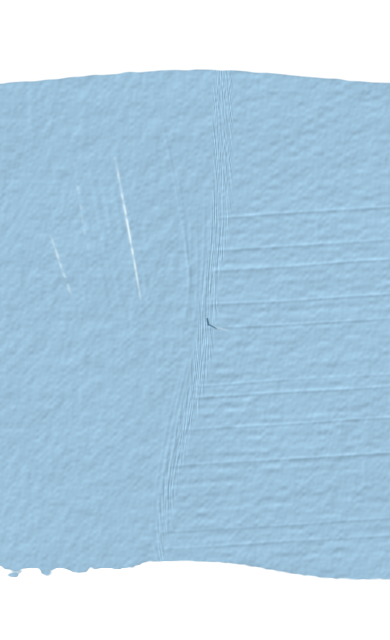
Write a Shadertoy shader that draws this texture.

```glsl
// A broad swatch of pale blue paint on white, with a ragged lower edge.
// A height field of grain, bristle marks and ridges is embossed by a
// directional difference; a few dry scratches catch white glints.

const float ASPECT = 0.609;
const vec3 PAPER = vec3(1.0);
const vec3 PAINT = vec3(0.614, 0.760, 0.858);
const vec3 GLINT = vec3(0.88, 0.95, 0.98);
const vec3 NICK = vec3(0.30, 0.43, 0.52);
const vec2 LIGHT_STEP = vec2(-0.0018, 0.0030);
const float GRAIN = 0.13;
const float BRISTLE = 0.075;
const float RIDGE = 0.075;
const float RIDGE_TILT = 0.06;
const int RIDGES = 11;
const float RIDGE_Y[RIDGES] = float[](0.147, 0.173, 0.275, 0.330, 0.380,
    0.398, 0.486, 0.523, 0.577, 0.609, 0.659);

float hash(vec2 p) {
    return fract(sin(dot(p, vec2(127.1, 311.7))) * 43758.5453);
}

float noise(vec2 p) {
    vec2 i = floor(p), f = fract(p);
    f = f * f * (3.0 - 2.0 * f);
    return mix(mix(hash(i), hash(i + vec2(1, 0)), f.x),
               mix(hash(i + vec2(0, 1)), hash(i + vec2(1, 1)), f.x), f.y);
}

// Soft line from a to b, bowed sideways and tapered at both ends
float scratch(vec2 p, vec2 a, vec2 b, float bow, float width) {
    vec2 ab = b - a;
    float t = clamp(dot(p - a, ab) / dot(ab, ab), 0.0, 1.0);
    float arch = 4.0 * t * (1.0 - t);
    vec2 q = p - a - ab * t - vec2(bow * arch, 0.0);
    return exp(-dot(q, q) / (width * width)) * sqrt(arch);
}

// Where the upright strokes meet the level ones
float seamX(float y) {
    return 0.245 + 0.072 * smoothstep(0.13, 0.52, y)
         + 0.025 * smoothstep(0.48, 0.72, y);
}

// Signed depth inside the swatch, positive within the paint
float swatch(vec2 p) {
    float top = 0.870 + 0.0205 * pow(max(sin(3.14159 * p.x / ASPECT), 0.0), 1.35);
    top += 0.0022 * (noise(vec2(p.x * 55.0, 3.0)) - 0.5);
    float bottom = 0.107 + 0.017 * smoothstep(0.13, 0.27, p.x)
                 - 0.029 * smoothstep(0.30, 0.55, p.x);
    float torn = 1.0 - smoothstep(0.17, 0.25, p.x);
    bottom += (0.0025 + 0.017 * torn) * (noise(p * vec2(42.0, 110.0)) - 0.5);
    bottom += (0.002 + 0.004 * torn) * (noise(p * vec2(120.0, 160.0) + 9.0) - 0.5);
    return min(top - p.y, p.y - bottom);
}

float paintHeight(vec2 p) {
    float level = smoothstep(-0.012, 0.022, p.x - seamX(p.y));

    // Fine grain, stretched along the brush direction
    vec2 grainFreq = mix(vec2(100.0, 72.0), vec2(70.0, 115.0), level);
    float h = GRAIN * (noise(p * grainFreq) + 0.5 * noise(p * 190.0 + 17.0));
    h += 0.12 * noise(p * 38.0 + 5.0);

    // Level bristle marks on the right
    float v = p.y - RIDGE_TILT * (p.x - 0.3);
    float levelFade = level * (1.0 - 0.75 * smoothstep(0.65, 0.75, p.y));
    h += BRISTLE * levelFade * noise(vec2(p.x * 6.0, v * 130.0));
    for (int i = 0; i < RIDGES; i++) {
        float k = float(i);
        float wave = 0.003 * (noise(vec2(p.x * 9.0, k * 7.3)) - 0.5);
        float d = (v - RIDGE_Y[i] - wave) / 0.0026;
        float strength = 0.35 + 0.9 * noise(vec2(p.x * 11.0, k * 3.7));
        h += RIDGE * level * strength * exp(-d * d);
    }

    // Slanted upright bristle marks on the left
    float u = p.x + 0.19 * (p.y - 0.7);
    float patchMask = smoothstep(0.07, 0.11, u) * (1.0 - smoothstep(0.19, 0.24, u))
        * smoothstep(0.46, 0.56, p.y) * (1.0 - smoothstep(0.72, 0.79, p.y));
    h += 1.5 * BRISTLE * patchMask * noise(vec2(u * 135.0, p.y * 9.0));

    // Fans of ridges converging on the seam
    for (int i = 0; i < 3; i++) {
        float k = float(i);
        h += RIDGE * (1.0 - 0.2 * k) * (
            scratch(p, vec2(0.250 + 0.022 * k, 0.82 - 0.07 * k),
                    vec2(0.303 - 0.008 * k, 0.50), 0.006, 0.0028)
          + scratch(p, vec2(0.332 - 0.013 * k, 0.70 - 0.02 * k),
                    vec2(0.311 - 0.004 * k, 0.49), 0.003, 0.0026)
          + scratch(p, vec2(0.306 - 0.010 * k, 0.47 - 0.02 * k),
                    vec2(0.249 - 0.006 * k, 0.15 + 0.02 * k), -0.006, 0.0026));
    }
    return h;
}

void mainImage(out vec4 fragColor, in vec2 fragCoord) {
    vec2 p = fragCoord / iResolution.xy * vec2(ASPECT, 1.0);
    float pixel = 1.0 / iResolution.y;

    // Embossed paint with broad tonal drift
    float relief = paintHeight(p) - paintHeight(p + LIGHT_STEP);
    float drift = 0.022 * (noise(p * vec2(7.0, 9.0) + 2.0) - 0.5);
    float depth = swatch(p);
    float rim = 0.035 * exp(-max(depth, 0.0) / 0.003);
    vec3 color = PAINT * (1.0 + clamp(relief, -0.12, 0.16) + drift - rim);

    // Broken white glints on the dry scratches
    float broken = smoothstep(0.2, 0.75, noise(p * vec2(90.0, 130.0)));
    float glint = scratch(p, vec2(0.179, 0.755), vec2(0.220, 0.530), 0.001, 0.0021)
                * (0.35 + 0.65 * broken);
    glint += 0.65 * broken * scratch(p, vec2(0.079, 0.632), vec2(0.112, 0.536), 0.0, 0.0024);
    glint += 0.28 * broken * scratch(p, vec2(0.114, 0.755), vec2(0.138, 0.600), 0.0, 0.0022);
    glint += 0.35 * scratch(p, vec2(0.335, 0.489), vec2(0.356, 0.484), 0.0, 0.0018);
    color = mix(color, GLINT, clamp(glint, 0.0, 1.0));

    // Small dark nick at the seam
    float nick = scratch(p, vec2(0.323, 0.504), vec2(0.326, 0.491), 0.0, 0.0016)
               + 0.7 * scratch(p, vec2(0.324, 0.494), vec2(0.339, 0.486), 0.0, 0.0014);
    color = mix(color, NICK, clamp(nick, 0.0, 0.85));

    float cover = smoothstep(-pixel, pixel, depth);
    fragColor = vec4(mix(PAPER, color, cover), 1.0);
}
```
